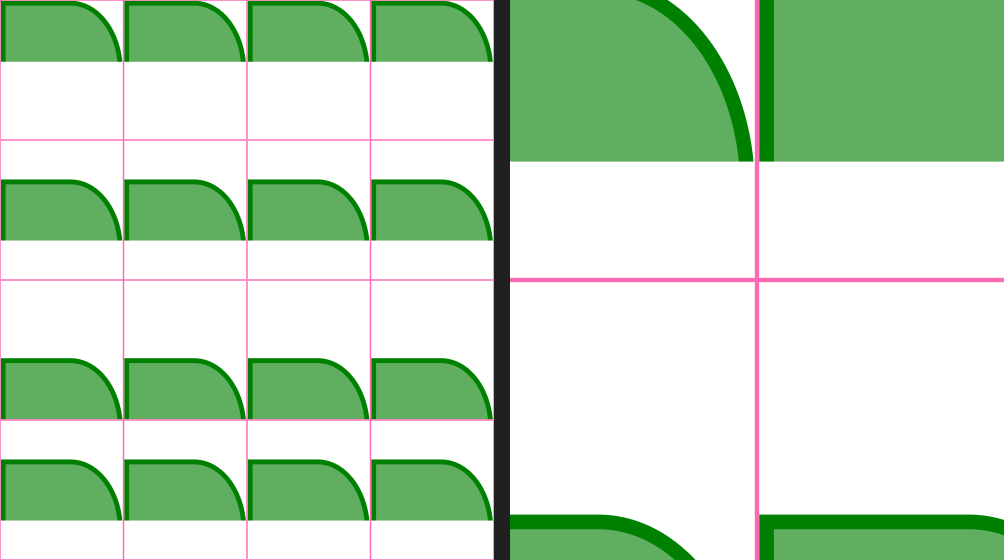
Left, the full canvas; right, a detail of the centre.
Reproduce this pattern procedurally as a WebGL 1 fragment shader.

```glsl
precision highp float;

uniform vec2 u_resolution;

const vec2 GRID = vec2(4.0, 4.0);
const vec2 CELL = vec2(169.5, 192.0);   // cell size in design units
const float BORDER = 1.0;               // grid line inside each cell edge
const vec2 PANEL = vec2(167.5, 83.75);  // clipped panel
const vec2 CORNER = vec2(71.5, 96.0);   // radii of the rounded corner
const float STROKE = 6.7;

const vec3 PAPER = vec3(1.0);
const vec3 PINK = vec3(1.0, 0.412, 0.706);
const vec3 DARK_GREEN = vec3(0.0, 0.502, 0.0);
const vec3 LIGHT_GREEN = vec3(0.376, 0.686, 0.376);

float coverage(float dist, float pixel) {
  return clamp(0.5 - dist / pixel, 0.0, 1.0);
}

// First-order distance to an axis-aligned ellipse
float ellipseDistance(vec2 p, vec2 radii) {
  float k = length(p / radii);
  float slope = length(p / (radii * radii));
  return k * (k - 1.0) / max(slope, 1e-5);
}

// Panel with one elliptical corner, inset on its left, top and right; y runs down
float panelDistance(vec2 p, float inset) {
  vec2 center = vec2(PANEL.x - CORNER.x, CORNER.y);
  vec2 q = max(vec2(p.x - center.x, center.y - p.y), 0.0);
  float corner = ellipseDistance(q, CORNER - inset);
  return max(corner, inset - p.x);
}

void main() {
  vec2 design = GRID * CELL;
  vec2 uv = gl_FragCoord.xy / u_resolution;
  vec2 p = vec2(uv.x, 1.0 - uv.y) * design;
  float pixel = design.y / u_resolution.y;

  vec2 cellId = floor(p / CELL);
  vec2 local = p - cellId * CELL;

  // Rows align to the top, middle, bottom and middle
  float align = 1.0 - 0.5 * abs(cellId.y - 2.0);
  float slack = CELL.y - 2.0 * BORDER - PANEL.y;
  vec2 panel = local - vec2(BORDER, BORDER + align * slack);

  // Outlined panel, cut off flat at the bottom
  float clip = coverage(panel.y - PANEL.y, pixel);
  float outer = coverage(panelDistance(panel, 0.0), pixel);
  float inner = coverage(panelDistance(panel, STROKE), pixel);
  vec3 green = mix(DARK_GREEN, LIGHT_GREEN, inner);
  vec3 color = mix(PAPER, green, outer * clip);

  // Grid lines
  vec2 edge = min(local, CELL - local);
  float line = coverage(min(edge.x, edge.y) - BORDER, pixel);
  color = mix(color, PINK, line);

  gl_FragColor = vec4(color, 1.0);
}
```
